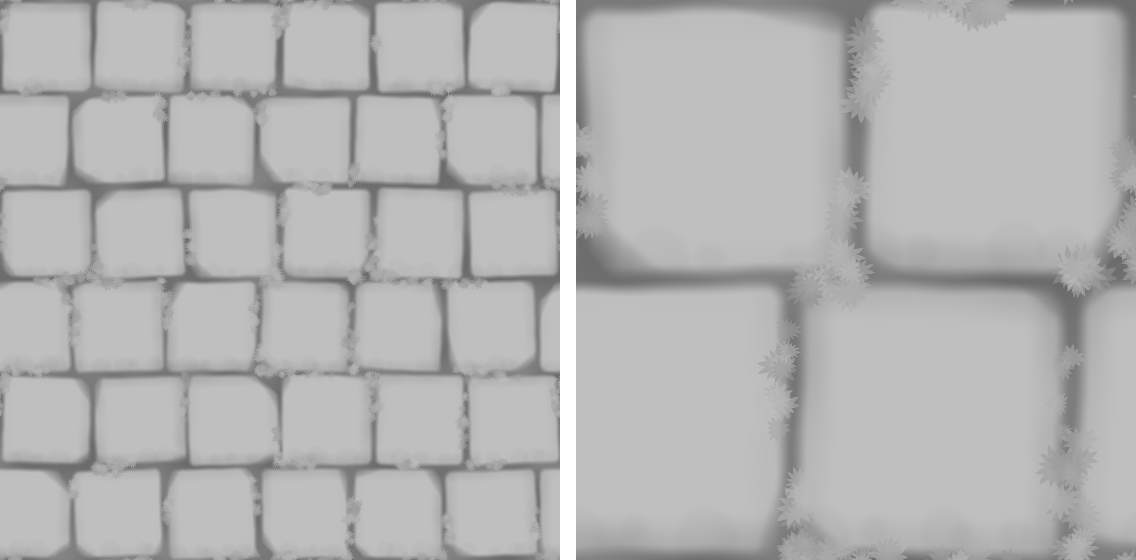
Left, the full canvas; right, a detail of the centre.
Write a Shadertoy shader that draws this texture map.

```glsl
const vec2 GRID = vec2(6.0);          // stones across and down
const float ROW_SHIFT = 0.766;        // offset of every other row, in stones
const float TOP_TONE = 0.75;
const float JOINT_TONE = 0.42;
const float JOINT_VARIATION = 0.12;
const float HALF_SIZE = 0.468;
const float CORNER_RADIUS = 0.06;
const float EDGE_BLUR = 0.032;
const float TILT = 0.09;              // full range of stone rotation, radians
const float CUT_SLOPE = 1.75;
const float HALO_DEPTH = 0.075;
const float HALO_WIDTH = 0.15;
const float STAIN_DEPTH = 0.016;
const int STAINS = 5;
const int TUFTS = 10;
const float TUFT_CHANCE = 0.5;
const float TUFT_OPACITY = 0.55;
const float TAU = 6.2831853;

vec3 hash3(vec2 cell, float salt) {
    vec3 q = fract(vec3(cell.xyx + salt * vec3(1.37, 2.11, 0.73)) * vec3(0.1031, 0.1030, 0.0973));
    q += dot(q, q.yxz + 33.33);
    return fract((q.xxy + q.yzz) * q.zyx);
}

float cornerGradient(vec2 corner, vec2 offset, float period) {
    float angle = TAU * hash3(mod(corner, period), 91.0).x;
    return dot(vec2(cos(angle), sin(angle)), offset);
}

// Gradient noise that wraps after a whole period
float gradientNoise(vec2 uv, float period) {
    vec2 p = uv * period, cell = floor(p), f = p - cell;
    vec2 w = f * f * f * (f * (f * 6.0 - 15.0) + 10.0);
    vec2 e = vec2(1.0, 0.0);
    return mix(mix(cornerGradient(cell, f, period), cornerGradient(cell + e, f - e, period), w.x),
               mix(cornerGradient(cell + e.yx, f - e.yx, period), cornerGradient(cell + 1.0, f - 1.0, period), w.x), w.y);
}

vec2 rotate(vec2 p, float angle) {
    float c = cos(angle), s = sin(angle);
    return vec2(c * p.x - s * p.y, s * p.x + c * p.y);
}

float roundedBox(vec2 p, vec2 halfSize, float radius) {
    vec2 q = abs(p) - halfSize + radius;
    return length(max(q, 0.0)) + min(max(q.x, q.y), 0.0) - radius;
}

float stoneTone(vec2 p, vec2 id, float joint, float mottle) {
    vec3 shape = hash3(id, 1.0);
    vec2 halfSize = HALF_SIZE + 0.028 * (shape.yz - 0.5);
    float d = roundedBox(p, halfSize, CORNER_RADIUS);
    float tone = TOP_TONE;

    // Soft rim and slanted cuts, one of each per side
    for (int i = 0; i < 4; i++) {
        vec3 h = hash3(id, 10.0 + float(i));
        float side = TAU * 0.25 * float(i);
        float reach = dot(p, vec2(cos(side), sin(side))) - HALF_SIZE;
        tone -= HALO_DEPTH * h.z * (1.0 + mottle) * smoothstep(-HALO_WIDTH, 0.0, reach);
        float angle = side + 1.5 * (h.x - 0.5);
        float depth = max(dot(p, vec2(cos(angle), sin(angle))) - mix(0.42, 0.62, h.y), 0.0);
        tone -= CUT_SLOPE * depth * smoothstep(0.0, 0.05, depth);
    }

    // Round stains along the lower edge
    for (int i = 0; i < STAINS; i++) {
        vec3 h = hash3(id, 30.0 + float(i));
        vec2 center = vec2((float(i) + h.x) / float(STAINS) - 0.5, -0.43 + 0.05 * h.y);
        float radius = mix(0.06, 0.14, h.z);
        tone -= STAIN_DEPTH * (1.0 - smoothstep(radius - 0.04, radius, length(p - center)));
    }
    return mix(max(tone, joint), joint, smoothstep(-EDGE_BLUR, EDGE_BLUR, d));
}

// Spiky tufts in runs along the sides; moss holds premultiplied tone and cover
void addTufts(inout vec2 moss, vec2 p, vec2 id, float blur) {
    for (int s = 0; s < 4; s++) {
        vec3 run = hash3(id, 50.0 + float(s));
        vec2 q = rotate(p, -TAU * 0.25 * float(s));
        if (run.x > TUFT_CHANCE || abs(q.x - 0.47) > 0.14) continue;
        for (int i = 0; i < TUFTS; i++) {
            float salt = 60.0 + float(s * TUFTS + i);
            vec3 h = hash3(id, salt), look = hash3(id, salt + 50.0);
            float along = 0.8 * (run.y - 0.5) + mix(0.1, 0.65, run.z) * (h.x - 0.5);
            vec2 r = q - vec2(0.47 + 0.06 * (h.y - 0.5), clamp(along, -0.48, 0.48));
            float radius = mix(0.035, 0.075, h.z), dist = length(r);
            if (dist > radius * 1.2 + blur) continue;
            float angle = atan(r.y, r.x + 1e-6);
            float spike = abs(fract(angle / TAU * floor(11.0 + 5.0 * look.x) + look.y) - 0.5) * 2.0;
            float rim = radius * mix(0.58, 1.0, spike) * (1.0 + 0.15 * sin(3.0 * angle + TAU * look.y));
            float cover = TUFT_OPACITY * (1.0 - smoothstep(-blur, blur, dist - rim));
            float tone = mix(0.58, 0.73, look.z) + 0.03 * (1.0 - dist / radius);
            moss = mix(moss, vec2(tone, 1.0), cover);
        }
    }
}

void mainImage(out vec4 fragColor, in vec2 fragCoord) {
    vec2 uv = fragCoord / iResolution.xy;
    float blur = GRID.y / iResolution.y;
    float mottle = gradientNoise(uv, 18.0);
    vec2 warp = 0.012 * vec2(gradientNoise(uv, 24.0), gradientNoise(uv + 0.37, 24.0));
    float joint = JOINT_TONE + JOINT_VARIATION * clamp(0.35 + gradientNoise(uv + 0.19, 12.0), 0.0, 1.0);
    float tone = joint;
    vec2 moss = vec2(0.0);

    // Nearby stones in the staggered grid
    for (int dy = -1; dy <= 1; dy++) {
        float row = floor(uv.y * GRID.y) + float(dy);
        float x = uv.x * GRID.x - ROW_SHIFT * (1.0 - mod(row, 2.0));
        for (int dx = -1; dx <= 1; dx++) {
            vec2 cell = vec2(floor(x) + float(dx), row);
            vec2 id = mod(cell, GRID);
            vec2 p = rotate(vec2(x, uv.y * GRID.y) - cell - 0.5, TILT * (hash3(id, 1.0).x - 0.5));
            tone = max(tone, stoneTone(p + warp, id, joint, mottle));
            addTufts(moss, p, id, blur);
        }
    }
    fragColor = vec4(vec3(mix(tone, 0.0, moss.y) + moss.x), 1.0);
}
```
